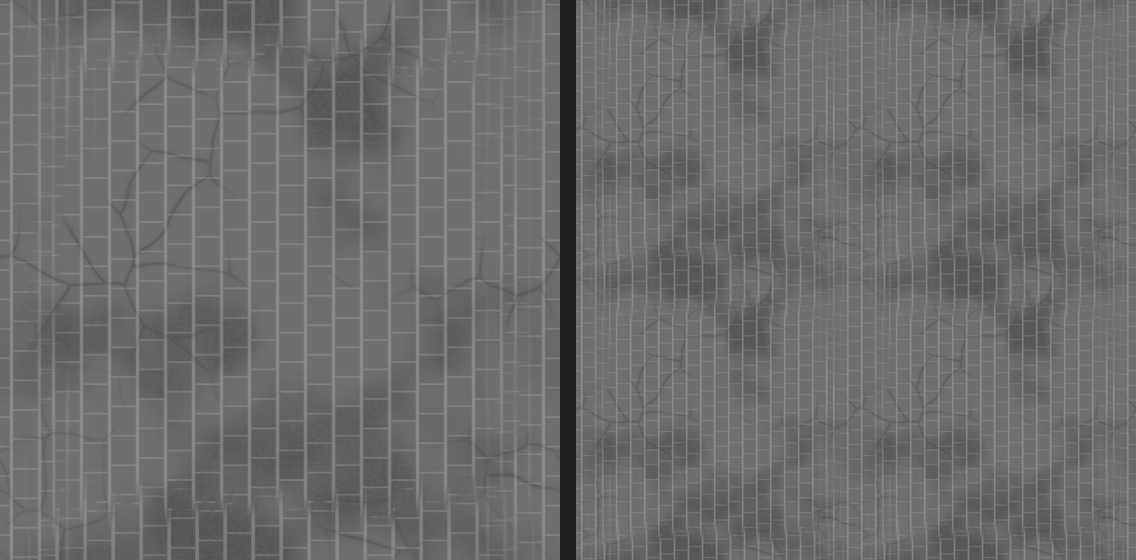
Left: one tile. Right: repeated 2 by 2.
Give the GLSL for this texture, as a Shadertoy shader.

```glsl
// Grey brick columns with pale joints, quarter-step stagger, soft stains, faint cracks and streaked borders.
const vec2 GRID = vec2(20.0, 19.0);          // bricks across and down
const vec2 GRID_PHASE = vec2(0.089, -0.215); // lattice offset, in bricks
const float STAGGER = 0.25;                  // rise per column, in bricks
const vec2 SIDE_SHIFT = vec2(0.5, 0.37);     // lattice slip near left and right
const vec2 CAP_SHIFT = vec2(-0.13, 0.3);     // lattice slip near top and bottom
const float JOINT_V = 0.0031;                // half widths, in canvas units
const float JOINT_H = 0.0016;
const float JOINT_SOFT = 0.0009;
const float JOINT_H_OPACITY = 0.72;
const vec3 BRICK = vec3(0.437);
const vec3 STAIN = vec3(0.345);
const vec3 JOINT = vec3(0.54);
const vec3 CRACK = vec3(0.31);
const float CRACK_CELLS = 8.0;
const float CRACK_WIDTH = 0.0045;
const float CRACK_OPACITY = 0.55;
const float GRAIN = 0.035;
const float TAU = 6.2831853;

float hash(vec2 p) {
    vec3 q = fract(p.xyx * vec3(0.1031, 0.1030, 0.0973));
    q += dot(q, q.yzx + 33.33);
    return fract((q.x + q.y) * q.z);
}

// Value noise that wraps after the given whole number of cells
float wrapNoise(vec2 p, vec2 cells, float seed) {
    p *= cells;
    vec2 i = floor(p), f = fract(p);
    f = f * f * (3.0 - 2.0 * f);
    vec2 a = mod(i, cells) + seed, b = mod(i + 1.0, cells) + seed;
    return mix(mix(hash(a), hash(vec2(b.x, a.y)), f.x),
               mix(hash(vec2(a.x, b.y)), hash(b), f.x), f.y);
}

float cloud(vec2 p, float cells, float seed) {
    return 0.6 * wrapNoise(p, vec2(cells), seed)
         + 0.28 * wrapNoise(p, vec2(cells * 2.0), seed + 17.0)
         + 0.12 * wrapNoise(p, vec2(cells * 4.0), seed + 41.0);
}

float stroke(float dist, float halfWidth) {
    float soft = max(JOINT_SOFT, 0.7 / iResolution.y);
    return 1.0 - smoothstep(halfWidth - soft, halfWidth + soft, dist);
}

// x: joint strength, yz: wrapped brick index
vec3 brickGrid(vec2 p, vec2 shift) {
    vec2 g = p * GRID + GRID_PHASE + shift;
    float column = mod(floor(g.x), GRID.x);
    g.y -= column * STAGGER;
    vec2 dist = (0.5 - abs(fract(g) - 0.5)) / GRID;
    float joint = max(stroke(dist.x, JOINT_V), JOINT_H_OPACITY * stroke(dist.y, JOINT_H));
    return vec3(joint, column, mod(floor(g.y), GRID.y));
}

// Distance to the border between the two nearest wrapped cell points
float crackDistance(vec2 p) {
    p += 0.006 * sin(TAU * (p.yx * vec2(5.0, 4.0) + p * vec2(3.0, 7.0)));
    p += 0.012 * (vec2(wrapNoise(p, vec2(24.0), 5.0), wrapNoise(p, vec2(24.0), 61.0)) - 0.5);
    p *= CRACK_CELLS;
    vec2 cell = floor(p), f = fract(p), nearA = vec2(9.0), nearB = vec2(9.0);
    for (int y = -1; y <= 1; y++)
    for (int x = -1; x <= 1; x++) {
        vec2 o = vec2(x, y), id = mod(cell + o, CRACK_CELLS);
        vec2 r = o + vec2(hash(id + 7.0), hash(id + 83.0)) - f;
        if (dot(r, r) < dot(nearA, nearA)) { nearB = nearA; nearA = r; }
        else if (dot(r, r) < dot(nearB, nearB)) nearB = r;
    }
    float gap = max(length(nearB - nearA), 0.001);
    return (dot(nearB, nearB) - dot(nearA, nearA)) / (2.0 * gap * CRACK_CELLS);
}

void mainImage(out vec4 fragColor, in vec2 fragCoord) {
    vec2 p = fragCoord / iResolution.xy;

    // Streaked masks where the lattice slips near the borders
    vec2 edge = min(p, 1.0 - p);
    float streak = 0.65 * wrapNoise(p, vec2(90.0, 7.0), 3.0)
                 + 0.35 * wrapNoise(p, vec2(36.0, 12.0), 29.0) - 0.5;
    float drift = wrapNoise(p, vec2(5.0), 71.0) - 0.5;
    float side = 1.0 - smoothstep(0.035, 0.15, edge.x + 0.1 * streak + 0.06 * drift);
    float cap = 1.0 - smoothstep(0.06, 0.14, edge.y + 0.12 * streak + 0.06 * drift);

    // Joints
    vec3 grid = brickGrid(p, vec2(0.0));
    float joint = mix(grid.x, brickGrid(p, CAP_SHIFT).x, cap);
    joint = mix(joint, brickGrid(p, SIDE_SHIFT).x, side);

    // Stains, varied a little from brick to brick
    float vary = (hash(grid.yz + 11.0) - 0.5) * (1.0 - side) * (1.0 - cap);
    float stain = smoothstep(0.4, 0.77, cloud(p, 5.0, 19.0) + 0.09 * vary);
    float grain = wrapNoise(p, vec2(240.0, 300.0), 2.0) - 0.5;
    vec3 color = mix(BRICK, STAIN, stain) + GRAIN * grain * stain;
    color = mix(color, mix(JOINT, STAIN, 0.25 * stain), joint);

    // Cracks that fade in and out
    float d = crackDistance(p);
    float crack = 0.75 * (1.0 - smoothstep(0.0, CRACK_WIDTH, d))
                + 0.25 * (1.0 - smoothstep(0.0, CRACK_WIDTH * 3.5, d));
    float reveal = smoothstep(0.4, 0.75, cloud(p, 6.0, 53.0));
    color = mix(color, CRACK, CRACK_OPACITY * crack * reveal * (1.0 - 0.5 * joint));

    fragColor = vec4(color, 1.0);
}
```
